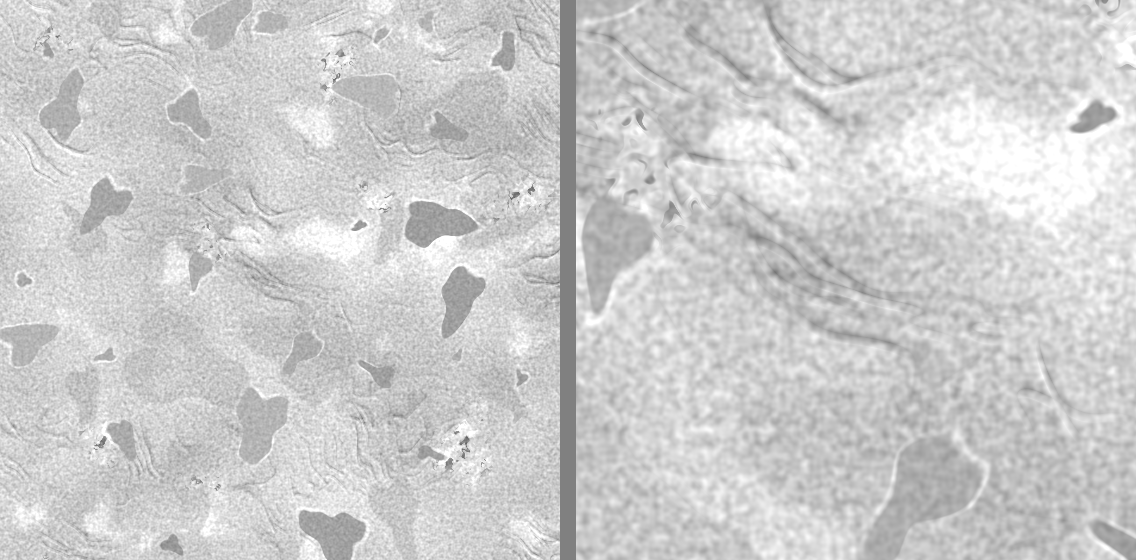
Left, the full canvas; right, a detail of the centre.
Reproduce this texture procedurally as a Shadertoy shader.

```glsl
// Pale grey micrograph of tissue: cloudy grainy ground, patches of fine creases,
// flat rounded bodies with light rims, and clusters of dark specks.
// Layers of gradient noise are combined with scattered three-lobed distance shapes.

#define BASE_TONE 0.822
#define CLOUD_DEPTH 0.16
#define GRAIN_DEPTH 0.17
#define CREASE_DEPTH 0.30
#define CREASE_WIDTH 0.0021
#define CREASE_ANGLE -0.38
#define BODY_CELLS 7.0
#define BODY_DENSITY 0.58
#define COLUMN_CELLS 4.0
#define CLUSTER_CELLS 4.0
#define CLUSTER_DENSITY 0.5
#define SPECK_SCALE 68.0

vec2 hash2(vec2 p) {
    vec3 q = fract(vec3(p.xyx) * vec3(0.1031, 0.1030, 0.0973));
    q += dot(q, q.yzx + 33.33);
    return fract((q.xx + q.yz) * q.zy);
}

mat2 rotation(float a) {
    return mat2(cos(a), -sin(a), sin(a), cos(a));
}

float corner(vec2 cell, vec2 offset) {
    return dot(hash2(cell) * 2.0 - 1.0, offset);
}

// Gradient noise, centred on zero
float noise(vec2 p) {
    vec2 i = floor(p), f = fract(p), e = vec2(1.0, 0.0);
    vec2 u = f * f * f * (f * (f * 6.0 - 15.0) + 10.0);
    float low = mix(corner(i, f), corner(i + e, f - e), u.x);
    float high = mix(corner(i + e.yx, f - e.yx), corner(i + 1.0, f - 1.0), u.x);
    return mix(low, high, u.y);
}

float fbm(vec2 p) {
    float sum = 0.0, amp = 1.0;
    for (int i = 0; i < 4; i++) {
        sum += amp * noise(p);
        p = p * 2.03 + 19.7;
        amp *= 0.5;
    }
    return sum;
}

// Thin broken lines along the zero contours of stretched, warped noise
float creases(vec2 p) {
    vec2 q = p + 0.16 * vec2(noise(p * 5.0), noise(p * 5.0 + 31.0));
    q += 0.025 * vec2(noise(p * 21.0 + 3.0), noise(p * 21.0 + 47.0));
    q = rotation(CREASE_ANGLE) * q;
    vec2 scale = vec2(6.0, 15.0);
    float sum = 0.0, amp = 1.0;
    for (int i = 0; i < 3; i++) {
        float line = exp(-abs(noise(q * scale)) / (CREASE_WIDTH * scale.y));
        sum += amp * line * smoothstep(-0.15, 0.3, noise(q * scale * 0.7 + 11.0));
        scale *= 1.9;
        q += 5.3;
        amp *= 0.8;
    }
    return sum;
}

// Scattered lobed shapes: x is signed distance, y a random value of the nearest
vec2 bodies(vec2 p, float cells, vec2 radii, float density, float salt) {
    vec2 nearest = vec2(1.0, 0.0);
    p += 0.018 * vec2(noise(p * 24.0 + salt), noise(p * 24.0 + salt + 9.0));
    for (int y = -1; y <= 1; y++)
    for (int x = -1; x <= 1; x++) {
        vec2 cell = floor(p * cells) + vec2(x, y);
        vec2 place = hash2(cell + salt), look = hash2(cell + salt + 71.0);
        float present = hash2(cell + salt + 137.0).x;
        vec2 d = p - (cell + 0.5 + 0.7 * (place - 0.5)) / cells;
        d = rotation(6.283 * look.x) * d * vec2(0.72, 1.0 + 0.5 * place.x);
        float radius = mix(radii.x, radii.y, look.y * look.y);
        float lobes = 1.0 + 0.27 * cos(3.0 * atan(d.y, d.x + 1e-5));
        float dist = length(d) - radius * lobes;
        if (present < density && dist < nearest.x) nearest = vec2(dist, place.y);
    }
    return nearest;
}

void mainImage(out vec4 fragColor, in vec2 fragCoord) {
    vec2 uv = fragCoord / iResolution.y;

    // Cloudy ground with bright openings
    float tone = BASE_TONE + CLOUD_DEPTH * fbm(uv * 4.5 + 2.0);
    tone += 0.13 * smoothstep(0.22, 0.5, fbm(uv * 8.0 + 53.0));

    // Large faint columns
    vec2 column = bodies(uv, COLUMN_CELLS, vec2(0.035, 0.085), 0.6, 301.0);
    float columnFill = smoothstep(0.004, -0.004, column.x);
    tone = mix(tone, mix(0.70, 0.77, column.y), 0.6 * columnFill);

    // Creases, each dark line beside a light one
    float patches = smoothstep(-0.08, 0.32, fbm(uv * 3.6 + 84.0));
    float relief = creases(uv) - 0.65 * creases(uv + vec2(0.002, 0.005));
    tone -= CREASE_DEPTH * relief * mix(0.2, 1.0, patches) * (1.0 - 0.6 * columnFill);

    // Clusters of dark specks in a light surround
    vec2 cluster = bodies(uv, CLUSTER_CELLS, vec2(0.02, 0.05), CLUSTER_DENSITY, 509.0);
    float inside = smoothstep(0.025, -0.02, cluster.x + 0.03 * noise(uv * 30.0));
    float speck = noise(uv * SPECK_SCALE + 1.5 * noise(uv * 110.0));
    tone += inside * (0.07 + 0.12 * smoothstep(0.05, 0.3, -speck));
    tone = mix(tone, 0.42, 0.85 * inside * smoothstep(0.14, 0.3, speck));

    // Flat grey bodies with partial light rims
    vec2 body = bodies(uv, BODY_CELLS, vec2(0.009, 0.043), BODY_DENSITY, 23.0);
    float rim = exp(-pow((body.x - 0.004) / 0.0025, 2.0));
    tone += 0.13 * rim * smoothstep(-0.2, 0.2, noise(uv * 14.0 + 5.0));
    float bodyFill = smoothstep(0.0018, -0.0018, body.x);
    tone = mix(tone, mix(0.57, 0.72, body.y), 0.9 * bodyFill);

    // Fine grain over everything
    float grain = noise(uv * 140.0) + 0.8 * noise(uv * 235.0 + 40.0);
    tone += GRAIN_DEPTH * grain * (1.0 - 0.4 * bodyFill);

    fragColor = vec4(vec3(clamp(tone, 0.0, 1.0)), 1.0);
}
```
